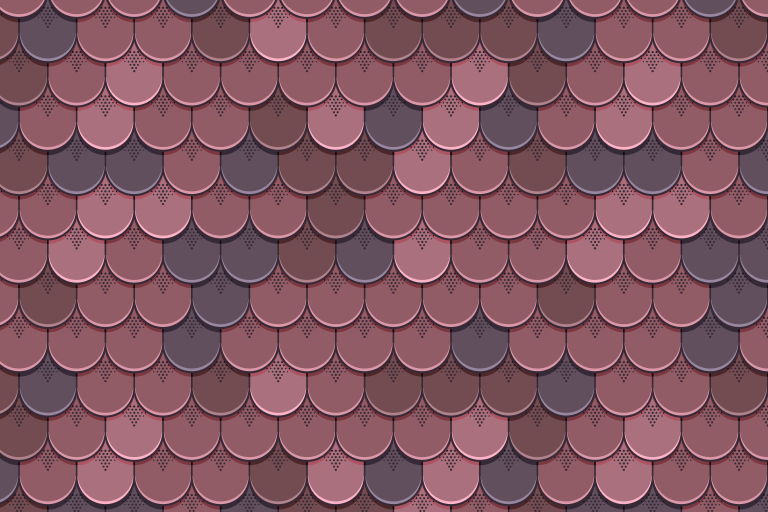
A Shadertoy shader for this pattern:

```glsl
// Overlapping rounded roof tiles in rose, brown and violet, with rims, shadows and speckles.

const vec3 INK = vec3(0.22, 0.16, 0.21);
const float PITCH = 0.769; // row spacing, in tile widths

// Signed distance to a tile: straight sides above a half disc of radius 0.5
float tileDistance(vec2 q) {
    return (q.y > 0.0 ? abs(q.x) : length(q)) - 0.5;
}

float cover(float d, float px) {
    return clamp(0.5 - d / px, 0.0, 1.0);
}

// Powers of a primitive root mod 73 shuffle the 9 x 8 block of tiles
int shuffledIndex(vec2 cell) {
    int steps = int(mod(cell.x, 9.0) + 9.0 * mod(cell.y, 8.0));
    int k = 1;
    for (int i = 0; i < steps; i++) k = k * 59 % 73;
    return k;
}

vec3 tileColor(vec2 cell) {
    int k = shuffledIndex(cell);
    if (k <= 12) return vec3(0.38, 0.31, 0.37); // violet
    if (k <= 23) return vec3(0.67, 0.44, 0.49); // pink
    if (k <= 35) return vec3(0.45, 0.30, 0.32); // brown
    return vec3(0.57, 0.36, 0.40);              // rose
}

// Staggered dots in a wedge that narrows downwards
float speckles(vec2 q, float px) {
    float line = round(q.y / 0.055);
    float shift = 0.5 * mod(line, 2.0);
    vec2 center = vec2((round(q.x / 0.065 - shift) + shift) * 0.065, line * 0.055);
    float side = abs(center.x);
    if (side > 0.9 * (center.y - 0.09) || center.y > 0.47) return 0.0;
    return cover(length(q - center) - (0.019 - 0.05 * side), px);
}

void mainImage(out vec4 fragColor, in vec2 fragCoord) {
    float px = 13.333 / iResolution.x; // 13 1/3 tiles across
    vec2 p = (fragCoord - vec2(0.0, iResolution.y)) * px + vec2(-0.33, 0.576);
    float topRow = floor((p.y + 0.6) / PITCH);
    vec3 color = INK;

    // Lower row first, then the row that overlaps it
    for (float i = 1.0; i >= 0.0; i--) {
        float row = topRow - i;
        float x = p.x - 0.5 * mod(row, 2.0);
        vec2 q = vec2(fract(x) - 0.5, p.y - row * PITCH);
        float d = tileDistance(q);

        // Shadow cast on the row below
        vec3 shaded = color * color * vec3(1.5, 1.7, 1.6);
        color = mix(color, shaded, cover(tileDistance(q + vec2(0.0, 0.08)), px));

        // Body with speckles and a bright crescent along the lower edge
        vec3 base = tileColor(vec2(floor(x), row));
        vec3 body = mix(base, INK, speckles(q, px));
        float rim = cover(0.485 - length(q - vec2(0.0, 0.046)), px) * step(q.y, 0.0);
        body = mix(body, min(base * 1.38 + vec3(0.07, 0.1, 0.11), 1.0), rim);

        // Dark outline, then the body inside it
        color = mix(color, INK, cover(d - 0.022, px));
        color = mix(color, body, cover(d + 0.014, px));
    }
    fragColor = vec4(color, 1.0);
}
```
